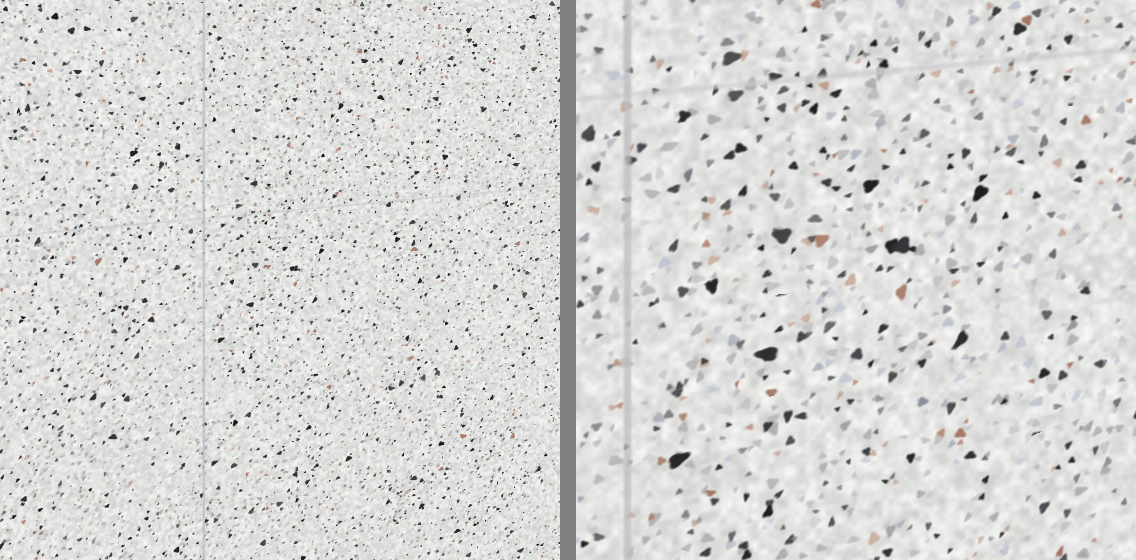
Left, the full canvas; right, a detail of the centre.
Write a WebGL 2 fragment shader that draws this texture.

```glsl
#version 300 es
precision highp float;

uniform vec2 u_resolution;
out vec4 fragColor;

// Integer hash giving three values in 0..1
vec3 hash3(vec2 cell, int seed) {
    uvec3 v = uvec3(ivec3(ivec2(cell), seed)) * 1664525u + 1013904223u;
    v.x += v.y * v.z;
    v.y += v.z * v.x;
    v.z += v.x * v.y;
    v ^= v >> 16u;
    v.x += v.y * v.z;
    v.y += v.z * v.x;
    v.z += v.x * v.y;
    return vec3(v >> 8u) / 16777216.0;
}

float valueNoise(vec2 p, int seed) {
    vec2 i = floor(p);
    vec2 f = fract(p);
    f = f * f * (3.0 - 2.0 * f);
    float low = mix(hash3(i, seed).x, hash3(i + vec2(1, 0), seed).x, f.x);
    float high = mix(hash3(i + vec2(0, 1), seed).x, hash3(i + vec2(1, 1), seed).x, f.x);
    return mix(low, high, f.y);
}

// Stone colour: mostly neutral, some tan, some bluish
vec3 stoneColor(float tone, float pick) {
    if (pick < 0.10) return mix(vec3(0.60, 0.42, 0.34), vec3(0.82, 0.71, 0.64), tone);
    if (pick < 0.30) return tone * vec3(0.96, 0.99, 1.06);
    return vec3(tone);
}

// Lay jittered, slightly elongated chips over the colour
vec3 scatterChips(vec3 color, vec2 p, float cells, int seed, float density,
                  vec2 radii, vec2 tones, float opacity) {
    float soft = max(0.0012, 0.7 / u_resolution.y);
    vec2 home = floor(p * cells);
    for (int y = -1; y <= 1; y++) {
        for (int x = -1; x <= 1; x++) {
            vec2 cell = home + vec2(x, y);
            vec3 place = hash3(cell, seed);
            if (place.z > density) continue;
            vec3 form = hash3(cell, seed + 1);
            vec3 look = hash3(cell, seed + 2);

            // Chips lean towards the upper right
            vec2 q = p - (cell + place.xy) / cells;
            float angle = 0.5 + 1.8 * (form.x - 0.5);
            float c = cos(angle), s = sin(angle);
            q = mat2(c, -s, s, c) * q;
            float stretch = mix(1.0, 1.35, form.y);
            q *= vec2(1.0 / stretch, stretch);

            // Broken, uneven outline
            float around = atan(q.y, q.x + 1e-6);
            float radius = mix(radii.x, radii.y, form.z * form.z);
            radius *= 1.0 + 0.18 * cos(3.0 * around + 6.28 * look.x);
            float cover = 1.0 - smoothstep(-soft, soft, length(q) - radius);
            vec3 stone = stoneColor(mix(tones.x, tones.y, look.y), look.z);
            color = mix(color, stone, cover * opacity);
        }
    }
    return color;
}

float jointLine(float offset, float halfWidth) {
    float soft = max(0.0014, 0.7 / u_resolution.y);
    return 1.0 - smoothstep(halfWidth - soft, halfWidth + soft, abs(offset));
}

void main() {
    vec2 uv = gl_FragCoord.xy / u_resolution;

    // Panel recedes to the right, so its pattern shrinks there
    float jointY = 0.577 + 0.0911 * uv.x;
    vec2 panel = vec2(uv.x * (0.85 + 0.2 * uv.x),
                      (uv.y - jointY) * (0.85 + 0.4 * uv.x)) + 2.0;

    // Pale, finely mottled ground
    float mottle = 0.11 * (valueNoise(panel * 170.0, 1) - 0.5)
                 + 0.07 * (valueNoise(panel * 310.0, 2) - 0.5)
                 + 0.012 * (valueNoise(panel * 8.0, 3) - 0.5);
    vec3 color = vec3(0.886, 0.886, 0.882) + mottle;

    // Faint, small and large chips in loose clusters
    float cluster = mix(0.6, 1.4, valueNoise(panel * 14.0, 4));
    color = scatterChips(color, panel, 92.0, 10, 0.45 * cluster,
                         vec2(0.0015, 0.0036), vec2(0.62, 0.82), 0.75);
    color = scatterChips(color, panel, 85.0, 20, 0.34 * cluster,
                         vec2(0.0013, 0.0031), vec2(0.08, 0.66), 0.95);
    color = scatterChips(color, panel, 50.0, 30, 0.13 * cluster,
                         vec2(0.0026, 0.0054), vec2(0.09, 0.32), 0.97);

    // Joints between the panels
    color = mix(color, vec3(0.79, 0.79, 0.80), 0.6 * jointLine(uv.y - jointY, 0.0016));
    color = mix(color, vec3(0.74, 0.74, 0.75), 0.75 * jointLine(uv.x - 0.364, 0.0022));

    fragColor = vec4(color, 1.0);
}
```
